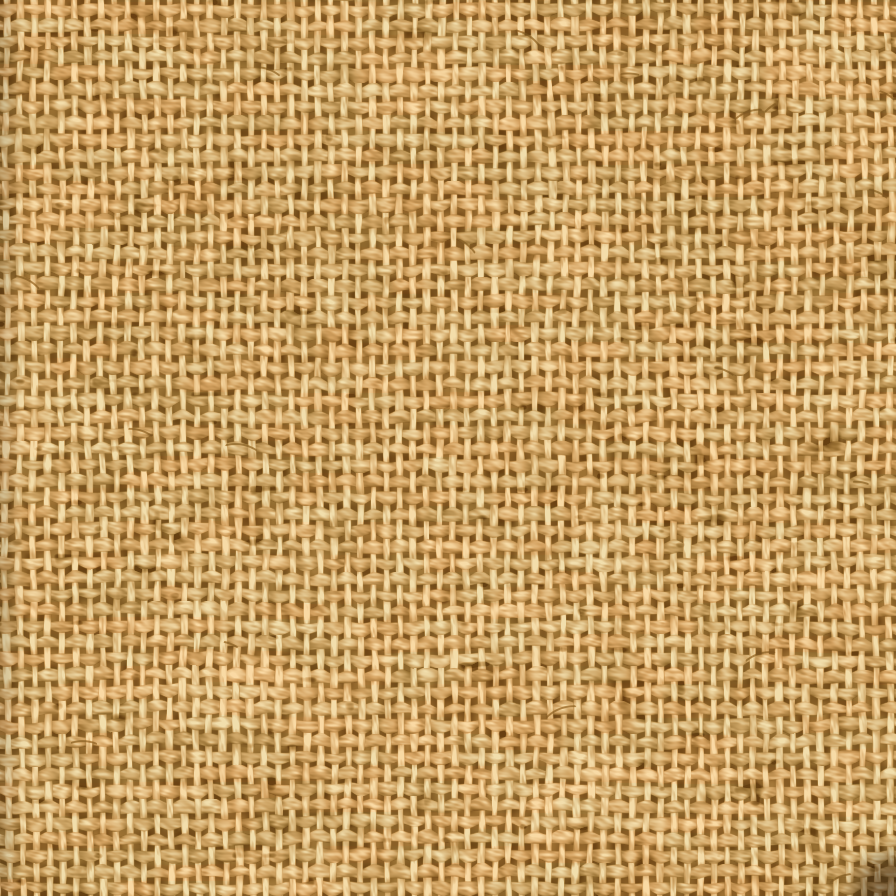
Write a WebGL 1 fragment shader that draws this texture.

```glsl
precision highp float;
// Coarse burlap: a plain weave of pale upright threads and thicker, uneven cross threads.
uniform vec2 u_resolution;

const vec2 THREADS = vec2(66.0, 55.0);   // threads across and down
const float WARP_HALF = 0.26;            // half widths, in thread spacings
const float WEFT_HALF = 0.34;
const float SLUB = 0.10;                 // unevenness of the cross threads
const vec2 DRIFT = vec2(0.22, 0.16);     // wander of the whole weave
const float FIBRE = 0.60;                // contrast of the fine fibres
const float STRAY_COUNT = 18.0;
const float PI = 3.14159;

const vec3 DEEP = vec3(0.40, 0.25, 0.07);
const vec3 SHADE = vec3(0.61, 0.45, 0.21);
const vec3 STRAW = vec3(0.82, 0.65, 0.41);
const vec3 CREAM = vec3(0.96, 0.87, 0.69);
const vec3 RUST = vec3(1.02, 0.98, 0.93);
const vec3 OLIVE = vec3(0.985, 1.0, 0.98);

float hash(vec2 p) {
  return fract(sin(dot(p, vec2(12.9898, 78.233))) * 43758.5453);
}

float noise(vec2 p) {
  vec2 i = floor(p), f = fract(p);
  f = f * f * (3.0 - 2.0 * f);
  return mix(mix(hash(i), hash(i + vec2(1.0, 0.0)), f.x),
             mix(hash(i + vec2(0.0, 1.0)), hash(i + vec2(1.0, 1.0)), f.x), f.y);
}

// Noise centred on zero, from -1 to 1
float wobble(vec2 p) {
  return 2.0 * noise(p) - 1.0;
}

float parity(float n) {
  return 1.0 - 2.0 * mod(n, 2.0);
}

float roundness(float t) {
  return sqrt(max(0.0, 1.0 - t * t));
}

float coverage(float dist, float halfWidth, float blur) {
  return 1.0 - smoothstep(halfWidth - blur, halfWidth + blur, dist);
}

// Tone 0..3 runs from the deep gaps to the cream highlights
vec3 ramp(float tone) {
  vec3 c = mix(DEEP, SHADE, clamp(tone, 0.0, 1.0));
  c = mix(c, STRAW, clamp(tone - 1.0, 0.0, 1.0));
  return mix(c, CREAM, clamp(tone - 2.0, 0.0, 1.0));
}

// Short, bent loose fibres scattered over the cloth
float strayFibres(vec2 uv, float pixel) {
  float cover = 0.0;
  for (float i = 0.0; i < STRAY_COUNT; i++) {
    vec2 centre = vec2(hash(vec2(i, 1.7)), hash(vec2(i, 5.3)));
    float angle = 1.6 * (hash(vec2(i, 9.1)) - 0.5);
    float reach = mix(0.005, 0.018, hash(vec2(i, 3.9)));
    vec2 d = uv - centre;
    d = vec2(cos(angle) * d.x + sin(angle) * d.y, cos(angle) * d.y - sin(angle) * d.x);
    d.y += 12.0 * d.x * d.x;
    float dist = length(vec2(max(abs(d.x) - reach, 0.0), d.y));
    cover = max(cover, coverage(dist, 0.0011, pixel));
  }
  return cover;
}

void main() {
  vec2 uv = gl_FragCoord.xy / u_resolution;
  vec2 blur = max(0.7 * THREADS / u_resolution, vec2(0.06));

  // Weave space with a gentle drift
  vec2 q = uv * THREADS;
  q.x += DRIFT.x * wobble(uv * vec2(8.0, 5.0)) + 0.08 * wobble(q * vec2(0.9, 0.5));
  q.y += DRIFT.y * wobble(uv * vec2(5.0, 11.0) + 30.0);
  vec2 cell = floor(q);
  vec2 d = q - cell - 0.5;

  // Rise and fall of each thread as it passes over and under
  float weftLift = cos(PI * (q.x - 0.5)) * parity(cell.y);
  float warpLift = -cos(PI * (q.y - 0.5)) * parity(cell.x);

  // Thread outlines
  float slub = wobble(vec2(q.x * 0.45, cell.y * 7.3));
  float weftHalf = WEFT_HALF + SLUB * slub + 0.05 * weftLift;
  float warpHalf = WARP_HALF * (1.0 + 0.25 * wobble(vec2(cell.x * 5.7, q.y * 0.6)));
  float weftD = d.y + 0.10 * wobble(vec2(q.x * 0.9, cell.y * 3.1)) + 0.06 * sin(PI * q.x);
  float weft = coverage(abs(weftD), weftHalf, blur.y);
  float warp = coverage(abs(d.x), warpHalf, blur.x);

  // Tone of gaps and threads, with twisted fibres and slow streaks
  float weftFibre = wobble(vec2(q.x * 2.2 + d.y * 3.0, q.y * 6.0));
  float warpFibre = wobble(vec2(q.x * 6.0, q.y * 2.2 + d.x * 2.0) + 50.0);
  float knot = wobble(q * 1.7 + 200.0);
  float streak = wobble(vec2(q.x * 0.2, cell.y * 4.7));
  float gapTone = 0.05 + 1.1 * noise(q * 1.3 + 80.0);
  float weftTone = 1.10 + 1.0 * roundness(weftD / weftHalf) + 0.35 * weftLift
                 + 0.6 * weftD + FIBRE * weftFibre + 0.3 * knot + 0.25 * streak;
  float warpTone = 1.40 + 1.2 * roundness(d.x / warpHalf) + 0.35 * warpLift
                 + FIBRE * warpFibre + 0.3 * knot;

  // Interlace the two sets
  float weftOnTop = smoothstep(-0.35, 0.35, weftLift - warpLift);
  float under = mix(mix(gapTone, weftTone, weft), warpTone, warp);
  float over = mix(mix(gapTone, warpTone, warp), weftTone, weft);
  float tone = mix(under, over, weftOnTop);

  // Dark flecks, loose fibres and broad uneven wear
  tone -= 1.0 * smoothstep(0.88, 0.99, noise(q * vec2(0.7, 1.2) + 120.0));
  tone += 0.10 * wobble(uv * vec2(3.0, 9.0) + 15.0);
  tone = mix(tone, 0.45, 0.65 * strayFibres(uv, 0.7 / min(u_resolution.x, u_resolution.y)));
  vec3 colour = ramp(tone);
  float hue = noise(vec2(q.x * 0.4, cell.y * 2.3) + 60.0);
  colour *= mix(OLIVE, RUST, smoothstep(0.2, 0.9, hue));

  // Dim left edge and lower right corner
  colour *= mix(0.88, 1.0, smoothstep(0.0, 0.03, uv.x));
  colour *= mix(0.6, 1.0, smoothstep(0.02, 0.07, length(uv - vec2(1.0, 0.0))));
  gl_FragColor = vec4(clamp(colour, 0.0, 1.0), 1.0);
}
```
